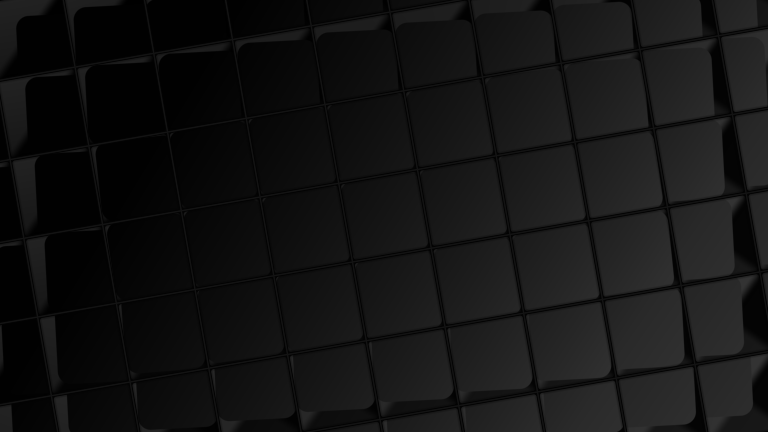
Give the GLSL for this background, as a Shadertoy shader.

```glsl
// Tilted wall of glossy black tiles with curved edge reflections and fine joints.

const float TILT = 0.173;                   // grid angle in radians
const float PERIOD = 0.185;                 // tile pitch in canvas heights
const vec2 ANCHOR = vec2(0.0775, 0.1076);   // one joint crossing
const vec3 JOINT_COLOR = vec3(0.01);
const vec3 BEAD_COLOR = vec3(0.085);

mat2 rotation(float angle) {
    float c = cos(angle), s = sin(angle);
    return mat2(c, s, -s, c);
}

// Signed distance to a rounded box, negative inside
float roundedBox(vec2 p, vec2 halfSize, float radius) {
    vec2 q = abs(p) - halfSize + radius;
    return length(max(q, 0.0)) + min(max(q.x, q.y), 0.0) - radius;
}

// Anti-aliased coverage of a signed distance
float coverage(float dist, float soft) {
    return 1.0 - smoothstep(-soft, soft, dist);
}

// Broad light falling from the lower right
float wallLight(vec2 p) {
    return clamp(0.08 + 0.12 * (p.x - 0.6 * p.y), 0.004, 0.168);
}

// The reflected panel slides inward ever faster away from the middle
vec2 reflectionShift(vec2 center) {
    vec2 reach = max(abs(center) - vec2(0.45, 0.15), 0.0);
    return -sign(center) * reach * reach * vec2(2.6, 3.4);
}

float tileShade(vec2 local, vec2 center, vec2 p, float soft) {
    float base = wallLight(p) * (1.0 + 0.15 * (local.x - local.y));

    // Reflected panel, turned back toward the horizon as it slides
    vec2 shift = rotation(-TILT) * reflectionShift(center);
    float turn = 0.12 * smoothstep(0.0, 0.08, length(shift));
    vec2 panelPos = rotation(turn) * (local - shift);
    float panel = coverage(roundedBox(panelPos, vec2(0.5), 0.16), soft * 0.8);

    // Rim beyond the panel: lit at upper left, dim below, black at right
    float facing = smoothstep(-0.1, 0.1, local.y - local.x);
    float rightward = smoothstep(-0.1, 0.1, local.x + local.y);
    float sheen = mix(0.125, 0.035, smoothstep(-0.85, 0.6, p.x));
    sheen *= 0.85 + 0.4 * local.y;
    float shadow = base * mix(0.5, 0.08, rightward);
    return mix(mix(shadow, base + sheen, facing), base, panel);
}

vec3 tileWall(vec2 p, float pixel) {
    vec2 grid = rotation(-TILT) * (p - ANCHOR) / PERIOD;
    vec2 cell = floor(grid);
    vec2 local = grid - cell - 0.5;
    vec2 center = ANCHOR + rotation(TILT) * (cell + 0.5) * PERIOD;
    float soft = pixel / PERIOD;

    // Tile face with a slightly darker rounded bevel
    float dist = roundedBox(local, vec2(0.479), 0.035);
    float bevel = mix(0.7, 1.0, smoothstep(0.0, 0.035, -dist));
    vec3 face = vec3(tileShade(local, center, p, soft) * bevel);

    // Thin bead of light inside each joint
    vec2 toJoint = 0.5 - abs(local);
    float bead = coverage(min(toJoint.x, toJoint.y) - 0.009, soft * 0.6);
    vec3 joint = mix(JOINT_COLOR, BEAD_COLOR, bead * 0.85);

    return mix(joint, face, coverage(dist, soft * 0.6));
}

void mainImage(out vec4 fragColor, in vec2 fragCoord) {
    vec2 p = (fragCoord - 0.5 * iResolution.xy) / iResolution.y;
    fragColor = vec4(tileWall(p, 1.0 / iResolution.y), 1.0);
}
```
